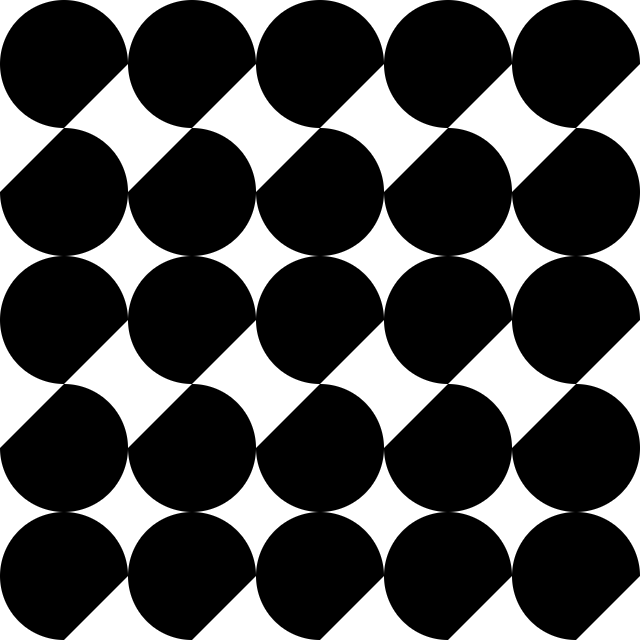
This pattern is drawn by a Shadertoy shader. Its source:

```glsl
const float CELLS = 5.0;
const float RADIUS = 0.5;
const vec3 INK = vec3(0.0);
const vec3 PAPER = vec3(1.0);

// Signed distance to a disc with its lower right segment cut off
// along the chord joining its rightmost and lowest points
float cutDisc(vec2 p, float radius) {
    float disc = length(p) - radius;
    float chord = (p.x - p.y - radius) * inversesqrt(2.0);
    return max(disc, chord);
}

// Half turn on every odd row, so the cuts face each other in pairs
vec2 turnOddRows(vec2 p, float row) {
    return p * (1.0 - 2.0 * mod(row, 2.0));
}

// Share of a pixel covered by the shape
float coverage(float dist, float pixel) {
    return clamp(0.5 - dist / pixel, 0.0, 1.0);
}

void mainImage(out vec4 fragColor, in vec2 fragCoord) {
    float side = min(iResolution.x, iResolution.y);
    vec2 grid = fragCoord / side * CELLS;
    float pixel = CELLS / side;

    // Centred cell coordinates
    vec2 local = turnOddRows(fract(grid) - 0.5, floor(grid.y));

    float ink = coverage(cutDisc(local, RADIUS), pixel);
    fragColor = vec4(mix(PAPER, INK, ink), 1.0);
}
```
